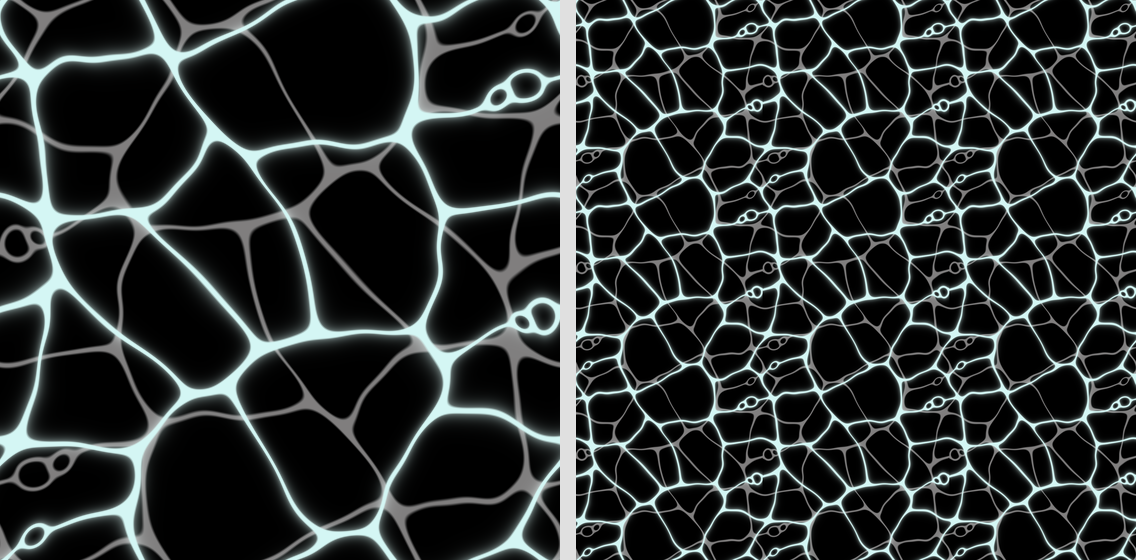
Left, the tile; right, the same tile 3 across and 3 down.
Give the GLSL for this texture, as a Shadertoy shader.

```glsl
// Glowing pale cyan cell walls over a dim grey copy turned half way round.
// Each layer is a wrapping Voronoi network, bent by layered sines, with walls
// that thicken at the junctions and small bubbles threaded onto some of them.

#define GRID vec2(3.0, 5.0)
#define JITTER 0.82
#define HALF_WIDTH 0.0039
#define JUNCTION 0.011
#define BUBBLE_CHANCE 0.55
#define BUBBLE_RADIUS 0.031
#define GLOW_STRENGTH 0.46
#define GLOW_REACH 0.0085
#define EDGE_SOFTNESS 0.0018
#define WALL_COLOR vec3(0.83, 0.965, 0.955)
#define GLOW_COLOR vec3(0.88, 1.0, 0.99)
#define GREY_COLOR vec3(0.50, 0.495, 0.495)

const float TAU = 6.2831853;

vec2 hash2(vec2 id) {
    id = mod(id, GRID);
    vec2 h = vec2(dot(id, vec2(127.1, 311.7)), dot(id, vec2(269.5, 183.3)));
    return fract(sin(h + 4.7) * 43758.545);
}

// Seed of a grid cell, in canvas units
vec2 seedPoint(vec2 id) {
    return (id + 0.5 + JITTER * (hash2(id) - 0.5)) / GRID;
}

float smoothMin(float a, float b, float k) {
    float h = max(k - abs(a - b), 0.0) / k;
    return min(a, b) - 0.25 * h * h * k;
}

// Whole numbers of waves keep the bending periodic
vec2 bend(vec2 p) {
    p += 0.034 * sin(TAU * (p.yx + vec2(0.30, 0.65)));
    p += 0.015 * sin(TAU * (2.0 * p.yx + vec2(1.0, -1.0) * p + vec2(0.1, 0.4)));
    p += 0.005 * sin(TAU * (5.0 * p.yx + vec2(-2.0, 1.0) * p + vec2(0.7, 0.2)));
    p += 0.002 * sin(TAU * (9.0 * p.yx + vec2(4.0, 3.0) * p));
    return p;
}

// Distance to the Voronoi walls, with filled corners
float wallDistance(vec2 p) {
    vec2 cell = floor(p * GRID);
    vec2 nearest = vec2(0.0);
    float best = 10.0;
    for (int y = -2; y <= 2; y++)
    for (int x = -1; x <= 1; x++) {
        vec2 toSeed = seedPoint(cell + vec2(x, y)) - p;
        float d = dot(toSeed, toSeed);
        if (d < best) { best = d; nearest = toSeed; }
    }
    float sum = 0.0;
    for (int y = -4; y <= 4; y++)
    for (int x = -2; x <= 2; x++) {
        vec2 toSeed = seedPoint(cell + vec2(x, y)) - p;
        vec2 across = toSeed - nearest;
        float gap = length(across);
        if (gap > 1e-4) {
            float d = dot(0.5 * (toSeed + nearest), across / gap);
            sum += exp(-d / JUNCTION);
        }
    }
    return -JUNCTION * log(max(sum, 1e-20));
}

// Opens a ring in the walls and joins it to them smoothly
float addBubble(float walls, vec2 offset, float radius) {
    float ring = length(offset) - radius;
    return ring < 0.0 ? -ring : smoothMin(walls, ring, 0.016);
}

// Complete network: walls plus single or paired bubbles
float network(vec2 uv) {
    vec2 p = bend(uv);
    vec2 cell = floor(p * GRID);
    float d = wallDistance(p);
    for (int y = -2; y <= 1; y++)
    for (int x = -1; x <= 1; x++) {
        vec2 id = cell + vec2(x, y);
        vec2 a = seedPoint(id);
        vec2 b = seedPoint(id + vec2(0.0, 1.0));
        vec2 pick = hash2(id * 3.0 + id.yx + vec2(1.0, 2.0) * mod(id, GRID));
        pick = fract(pick + hash2(id).yx * 7.0);
        float gap = length(b - a);
        if (pick.x < BUBBLE_CHANCE && gap < 0.25 && gap > 0.07) {
            vec2 along = vec2(a.y - b.y, b.x - a.x) / gap;
            vec2 offset = p - 0.5 * (a + b);
            float radius = BUBBLE_RADIUS * mix(0.6, 1.0, pick.y);
            d = addBubble(d, offset, radius);
            if (pick.y > 0.45)
                d = addBubble(d, offset - along * radius * 1.5, radius * 0.6);
        }
    }
    // Slow swelling and thinning of the strands
    float swell = sin(TAU * (3.0 * p.x + 2.0 * p.y)) * sin(TAU * (4.0 * p.y - p.x));
    return d - HALF_WIDTH - 0.0009 * swell;
}

void mainImage(out vec4 fragColor, in vec2 fragCoord) {
    vec2 uv = fragCoord / iResolution.xy;
    float soft = max(EDGE_SOFTNESS, 0.8 / iResolution.y);

    float front = network(uv);
    float back = network(1.0 - uv);

    // Dim layer, then the halo, then the bright strands
    vec3 color = GREY_COLOR * (1.0 - smoothstep(-1.6 * soft, 1.6 * soft, back));
    vec3 halo = GLOW_COLOR * GLOW_STRENGTH * exp(-max(front, 0.0) / GLOW_REACH);
    color = 1.0 - (1.0 - color) * (1.0 - halo);
    color = mix(color, WALL_COLOR, 1.0 - smoothstep(-soft, soft, front));
    fragColor = vec4(color, 1.0);
}
```
